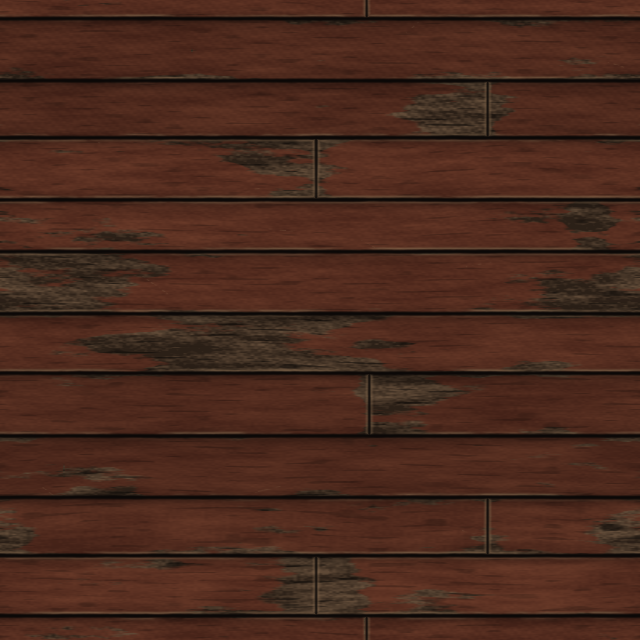
Write a Shadertoy shader that draws this texture.

```glsl
// Weathered red-painted planks with dark seams, worn ends and bare grey-brown wood.

const int PLANK_COUNT = 11;
// Each plank: lower edge, joint x (negative for none), wear centre x, wear reach
const vec4 PLANKS[PLANK_COUNT] = vec4[PLANK_COUNT](
    vec4(0.038,  0.494, 0.51, 0.12), vec4(0.132,  0.762, 0.00, 0.10),
    vec4(0.223, -1.0,   0.10, 0.00), vec4(0.319,  0.577, 0.63, 0.10),
    vec4(0.417, -1.0,   0.42, 0.42), vec4(0.510, -1.0,   0.04, 0.32),
    vec4(0.607, -1.0,   0.92, 0.06), vec4(0.688,  0.494, 0.46, 0.16),
    vec4(0.785,  0.762, 0.70, 0.13), vec4(0.874, -1.0,   0.30, 0.00),
    vec4(0.971,  0.573, 0.57, 0.00));

const vec3 PAINT_DARK  = vec3(0.27, 0.135, 0.095);
const vec3 PAINT_LIGHT = vec3(0.39, 0.215, 0.150);
const vec3 WOOD_DARK   = vec3(0.17, 0.125, 0.090);
const vec3 WOOD_LIGHT  = vec3(0.38, 0.295, 0.220);
const vec3 RIM_COLOR   = vec3(0.50, 0.395, 0.290);
const vec3 GAP_COLOR   = vec3(0.045, 0.032, 0.026);

const float SEAM_HALF = 0.0027;
const float JOINT_HALF = 0.0020;
const float RIM_WIDTH = 0.0030;
const float SHADOW_DEPTH = 0.008;
const float WEAR_LEVEL = 0.70;
const int SCRATCH_COUNT = 12;

float hash(vec2 p) {
    return fract(sin(dot(p, vec2(127.1, 311.7))) * 43758.5453);
}

// Value noise that wraps across the canvas width
float noise(vec2 uv, vec2 freq) {
    vec2 p = uv * freq;
    vec2 i = floor(p);
    vec2 f = fract(p);
    f = f * f * (3.0 - 2.0 * f);
    float x0 = mod(i.x, freq.x);
    float x1 = mod(i.x + 1.0, freq.x);
    return mix(mix(hash(vec2(x0, i.y)), hash(vec2(x1, i.y)), f.x),
               mix(hash(vec2(x0, i.y + 1.0)), hash(vec2(x1, i.y + 1.0)), f.x), f.y);
}

float fbm(vec2 uv, vec2 freq) {
    float sum = 0.0, total = 0.0, gain = 1.0;
    for (int i = 0; i < 5; i++) {
        sum += gain * noise(uv, freq);
        total += gain;
        gain *= 0.6;
        freq *= 2.0;
    }
    return sum / total;
}

float wrapDistance(float a, float b) {
    return abs(fract(a - b + 0.5) - 0.5);
}

float band(float d, float halfWidth, float blur) {
    return 1.0 - smoothstep(halfWidth - blur, halfWidth + blur, d);
}

// Short, thin diagonal marks
float scratches(vec2 uv, float pixel) {
    float mark = 0.0;
    for (int i = 0; i < SCRATCH_COUNT; i++) {
        float k = float(i);
        vec2 p = uv - vec2(hash(vec2(k, 3.1)), hash(vec2(k, 8.7)));
        float angle = mix(-0.9, 0.9, hash(vec2(k, 5.3)));
        vec2 dir = vec2(cos(angle), sin(angle));
        float reach = mix(0.010, 0.028, hash(vec2(k, 1.9)));
        float d = length(p - dir * clamp(dot(p, dir), -reach, reach));
        mark = max(mark, band(d, 0.0006, pixel));
    }
    return mark;
}

void mainImage(out vec4 fragColor, in vec2 fragCoord) {
    vec2 uv = fragCoord / iResolution.xy;
    float pixel = 1.0 / iResolution.y;

    // Find the plank; the last one wraps over the canvas edge
    float y = uv.y < PLANKS[0].x ? uv.y + 1.0 : uv.y;
    int id = 0;
    for (int i = 1; i < PLANK_COUNT; i++) if (y >= PLANKS[i].x) id = i;
    vec4 plank = PLANKS[id];
    float top = id == PLANK_COUNT - 1 ? PLANKS[0].x + 1.0 : PLANKS[id + 1].x;
    float seed = hash(vec2(float(id), 4.6));
    vec2 q = vec2(uv.x, y + 3.37 * float(id));

    // Distances to the seams and to the butt joint
    float wobble = 0.0016 * (fbm(q, vec2(24.0, 20.0)) - 0.5);
    float below = y - plank.x + wobble;
    float above = top - y + wobble;
    float edge = min(below, above);
    float joint = plank.y < 0.0 ? 1.0 : wrapDistance(uv.x, plank.y) + wobble;

    // Grain, fine tooth and dark cracks, all stretched along the plank
    vec2 g = q + vec2(0.0, 0.012 * noise(q, vec2(5.0, 9.0)));
    float grain = fbm(g, vec2(10.0, 90.0));
    float tooth = noise(q, vec2(180.0, 400.0));
    float mottle = fbm(q, vec2(7.0, 12.0));
    float crack = smoothstep(0.70, 0.90, noise(g, vec2(22.0, 230.0)));

    // Wear gathers at joints, seams and one tapering patch per plank
    float v = (y - plank.x) / (top - plank.x);
    float patchWear = 1.0 - wrapDistance(uv.x, plank.z) / max(plank.w, 0.001) - 0.6 * abs(v - 0.5);
    float jointWear = exp(-joint / 0.05) * smoothstep(0.0, 0.08, plank.w);
    float score = fbm(q, vec2(6.0, 34.0)) + 0.27 * smoothstep(0.0, 0.7, patchWear)
                + 0.27 * jointWear + 0.20 * exp(-edge / 0.007);
    float wear = smoothstep(WEAR_LEVEL - 0.04, WEAR_LEVEL + 0.05, score);

    // Paint over bare wood
    float paintTone = 0.5 + 1.1 * (grain - 0.5) + 0.7 * (mottle - 0.5) + 0.25 * (tooth - 0.5);
    float woodTone = 0.5 + 2.0 * (grain - 0.5) + 0.5 * (tooth - 0.5);
    vec3 paint = mix(PAINT_DARK, PAINT_LIGHT, clamp(paintTone, 0.0, 1.0)) * mix(0.94, 1.08, seed);
    vec3 wood = mix(WOOD_DARK, WOOD_LIGHT, clamp(woodTone, 0.0, 1.0));
    vec3 color = mix(paint, wood, wear);
    color *= 1.0 - crack * mix(0.18, 0.42, wear);
    color = mix(color, RIM_COLOR, 0.3 * scratches(uv, pixel) * smoothstep(0.3, 0.7, tooth));

    // Shadow under each seam, then pale chipped rims
    color *= 1.0 - 0.55 * exp(-above / SHADOW_DEPTH) - 0.20 * exp(-below / SHADOW_DEPTH);
    float chips = smoothstep(0.35, 0.65, fbm(q, vec2(9.0, 30.0)) + 0.2 * (seed - 0.5));
    float lowerRim = band(abs(below - SEAM_HALF - 0.5 * RIM_WIDTH), 0.5 * RIM_WIDTH, 0.0012 + pixel);
    float upperRim = band(abs(above - SEAM_HALF - 0.5 * RIM_WIDTH), 0.5 * RIM_WIDTH, 0.0012 + pixel);
    float jointRim = band(joint, JOINT_HALF + RIM_WIDTH, 0.0015 + pixel);
    float rim = max(max(lowerRim * 0.85, upperRim * 0.55 * seed) * chips, jointRim * 0.6);
    color = mix(color, RIM_COLOR * mix(0.75, 1.1, grain), rim);

    // Dark gaps
    float gap = max(band(edge, SEAM_HALF, 0.0006 + pixel), 0.9 * band(joint, JOINT_HALF, 0.0006 + pixel));
    color = mix(color, GAP_COLOR, gap);

    fragColor = vec4(color, 1.0);
}
```
